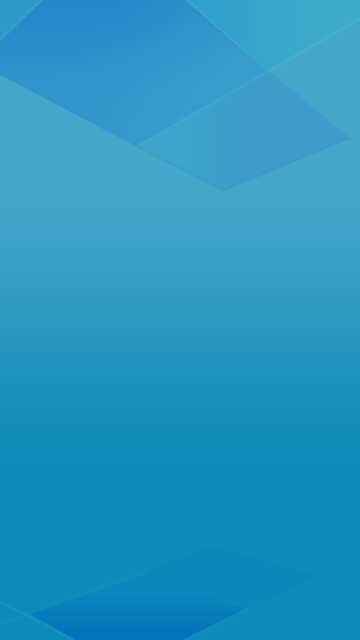
This background is drawn by a Shadertoy shader. Its source:

```glsl
// Calm blue vertical gradient with translucent angled glass panels at top and bottom.

// Canvas coordinates run 0..1; distances are measured in canvas widths.
vec2 toWidths(vec2 v) {
    return v * vec2(1.0, iResolution.y / iResolution.x);
}

// Soft half plane: 1 on the left of the directed edge a -> b.
float leftOf(vec2 p, vec2 a, vec2 b) {
    vec2 edge = toWidths(b - a), q = toWidths(p - a);
    float d = (edge.x * q.y - edge.y * q.x) / length(edge);
    float soft = max(0.0035, 1.0 / iResolution.x);
    return smoothstep(-soft, soft, d);
}

// Soft stroke along the segment a -> b.
float stroke(vec2 p, vec2 a, vec2 b) {
    vec2 edge = toWidths(b - a), q = toWidths(p - a);
    float t = clamp(dot(q, edge) / dot(edge, edge), 0.0, 1.0);
    float d = length(q - edge * t) / 0.0035;
    return exp(-d * d);
}

// Convex quadrilateral, corners in counterclockwise order.
float quad(vec2 p, vec2 a, vec2 b, vec2 c, vec2 d) {
    return leftOf(p, a, b) * leftOf(p, b, c) * leftOf(p, c, d) * leftOf(p, d, a);
}

vec3 backdrop(float y) {
    vec3 deep = vec3(0.055, 0.543, 0.728);
    vec3 middle = vec3(0.150, 0.588, 0.752);
    vec3 pale = vec3(0.268, 0.650, 0.785);
    vec3 color = mix(deep, middle, smoothstep(0.27, 0.50, y));
    return mix(color, pale, smoothstep(0.42, 0.73, y));
}

vec3 upperPanels(vec3 color, vec2 p) {
    vec2 left = vec2(0.0, 0.884), tip = vec2(0.618, 0.702), right = vec2(0.972, 0.784);
    vec2 top = vec2(0.509, 1.0), crossing = vec2(0.736, 0.891);
    vec2 seamStart = vec2(0.382, 0.772), seamEnd = vec2(1.0, 0.971);
    vec2 cornerTop = vec2(0.116, 1.0), cornerLeft = vec2(0.0, 0.9375);

    float aboveSeam = leftOf(p, seamStart, seamEnd);
    float insideEdge = leftOf(p, right, top);
    float panel = leftOf(p, left, tip) * leftOf(p, tip, right) * insideEdge;
    float corner = 1.0 - leftOf(p, cornerTop, cornerLeft);

    // Teal wedge at the top right
    vec3 teal = mix(vec3(0.18, 0.62, 0.80), vec3(0.235, 0.665, 0.79), smoothstep(0.5, 0.9, p.x));
    color = mix(color, teal, aboveSeam * (1.0 - insideEdge));

    // Large blue panel, turning paler toward its seam
    vec3 blue = mix(vec3(0.19, 0.58, 0.80), vec3(0.145, 0.535, 0.79), smoothstep(0.85, 1.0, p.y));
    float towardSeam = smoothstep(0.15, 0.75, p.x + 1.2 * (0.9 - p.y));
    blue = mix(blue, vec3(0.215, 0.62, 0.80), 0.9 * towardSeam);

    // Paler diamond below the seam
    vec3 diamond = mix(vec3(0.235, 0.645, 0.795), vec3(0.238, 0.61, 0.79), smoothstep(0.4, 0.75, p.x));
    color = mix(color, mix(diamond, blue, aboveSeam), panel);
    color = mix(color, vec3(0.18, 0.60, 0.80), corner);

    // Light seams and shaded edges
    float light = 0.030 * stroke(p, seamStart, seamEnd)
                + 0.035 * stroke(p, top + vec2(0.012, 0.0), crossing)
                + 0.055 * stroke(p, cornerTop, cornerLeft);
    float shade = 0.025 * stroke(p, left, tip)
                + 0.020 * stroke(p, tip, right)
                + 0.025 * stroke(p, top, crossing);
    return color + (light - shade) * vec3(1.0, 0.9, 0.3);
}

vec3 lowerPanels(vec3 color, vec2 p) {
    vec2 left = vec2(0.081, 0.042), peak = vec2(0.405, 0.105), right = vec2(0.683, 0.048);
    vec2 base = vec2(0.509, 0.0), baseLeft = vec2(0.208, 0.0);
    vec2 farPeak = vec2(0.597, 0.146), farRight = vec2(0.884, 0.100);

    // Faint diamond behind the saturated one
    float faint = quad(p, right, farRight, farPeak, peak);
    color = mix(color, vec3(0.040, 0.520, 0.732), 0.6 * faint);

    // Saturated panel, deepest at the bottom edge
    float panel = leftOf(p, base, right) * leftOf(p, right, peak)
                * leftOf(p, peak, left) * leftOf(p, left, baseLeft);
    vec3 blue = mix(vec3(0.01, 0.44, 0.735), vec3(0.045, 0.525, 0.732), smoothstep(-0.01, 0.085, p.y));
    color = mix(color, blue, panel);

    // Light seams
    float light = 0.020 * stroke(p, vec2(0.0, 0.026), peak)
                + 0.035 * stroke(p, vec2(0.0, 0.060), baseLeft)
                + 0.030 * stroke(p, base, right);
    float shade = 0.012 * stroke(p, vec2(0.0, 0.117), vec2(0.09, 0.130))
                + 0.008 * stroke(p, peak, farPeak);
    return color + (light - shade) * vec3(0.7, 1.0, 0.4);
}

void mainImage(out vec4 fragColor, in vec2 fragCoord) {
    vec2 p = fragCoord / iResolution.xy;
    vec3 color = backdrop(p.y);
    color = upperPanels(color, p);
    color = lowerPanels(color, p);
    fragColor = vec4(clamp(color, 0.0, 1.0), 1.0);
}
```
